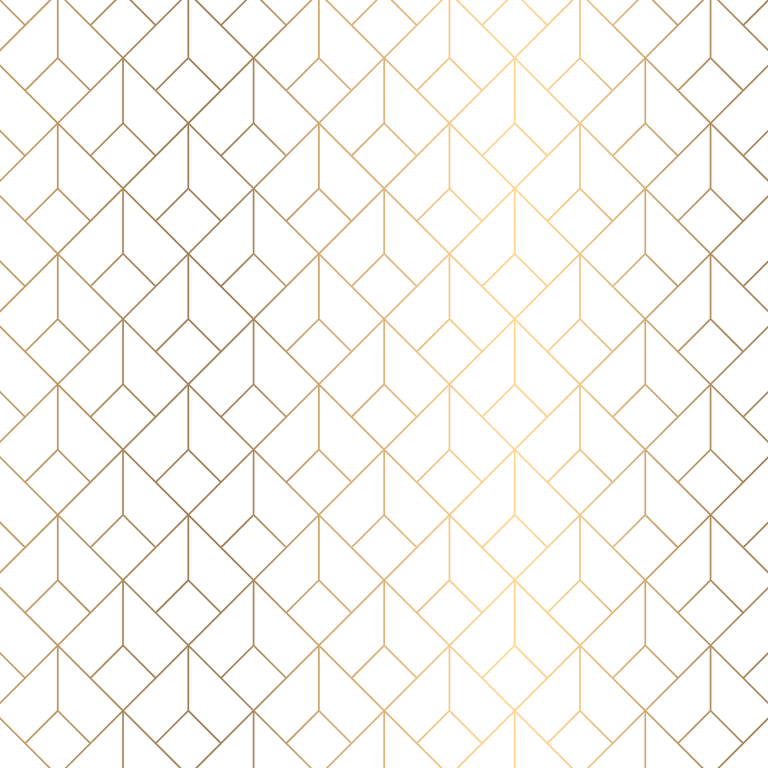
A three.js fragment shader for this pattern:

```glsl
varying vec2 vUv;

float segmentDistance(vec2 p, vec2 a, vec2 b) {
  vec2 ab = b - a;
  return length(p - a - ab * clamp(dot(p - a, ab) / dot(ab, ab), 0.0, 1.0));
}

// Position relative to the centre of the enclosing diamond, one unit wide
vec2 diamondCell(vec2 p) {
  vec2 q = fract(p + 0.5) - 0.5;
  if (abs(q.x) + abs(q.y) > 0.5) q -= 0.5 * vec2(q.x < 0.0 ? -1.0 : 1.0, q.y < 0.0 ? -1.0 : 1.0);
  return q;
}

// Distance to the nearest line of the motif
float motifDistance(vec2 q) {
  q.x = abs(q.x);
  float outline = abs(0.5 - q.x - abs(q.y)) * 0.7071;
  float stem = segmentDistance(q, vec2(0.0), vec2(0.0, 0.5));
  float branch = segmentDistance(q, vec2(0.0), vec2(0.25, -0.25));
  return min(outline, min(stem, branch));
}

// Gold sheen running across the canvas
vec3 goldFoil(float x) {
  vec3 bronze = vec3(0.62, 0.49, 0.33);
  vec3 gold = vec3(0.76, 0.61, 0.39);
  vec3 highlight = vec3(1.0, 0.83, 0.56);
  vec3 foil = mix(gold, bronze, smoothstep(0.0, 0.26, x));
  foil = mix(foil, vec3(0.84, 0.67, 0.45), smoothstep(0.28, 0.45, x));
  foil = mix(foil, highlight, smoothstep(0.44, 0.66, x));
  return mix(foil, vec3(0.64, 0.51, 0.34), smoothstep(0.67, 1.0, x));
}

void main() {
  float period = 0.17;
  vec2 cell = diamondCell((vUv - vec2(0.0752, 0.7546)) / period);
  float d = motifDistance(cell) * period;

  // Thin lines with edges smoothed over one pixel
  float pixel = fwidth(vUv.x);
  float line = clamp(0.5 + (0.00112 - d) / pixel, 0.0, 1.0);

  gl_FragColor = vec4(mix(vec3(1.0), goldFoil(vUv.x), line), 1.0);
}
```
